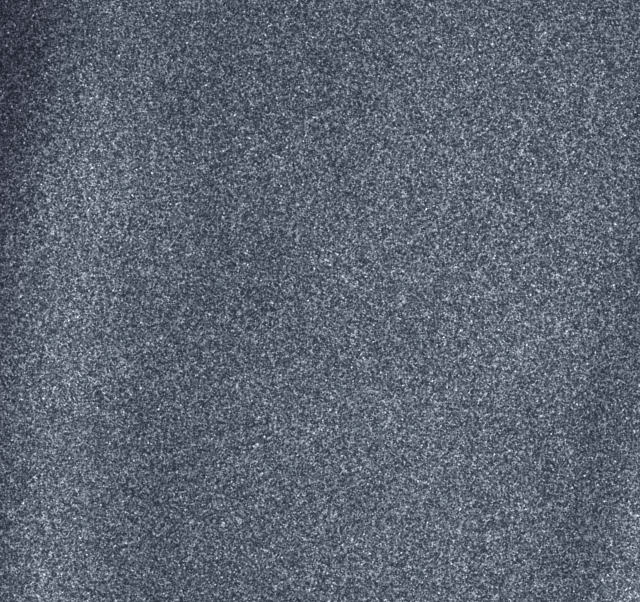
Give the GLSL for this texture, as a Shadertoy shader.

```glsl
// Blue-grey glitter fabric: fine bright and dark grains over soft folds.
// Rotated value noise makes the grain, jittered dots make the glints,
// and smooth bands along slanted lines shade the cloth.

float hash(vec2 p) {
    vec3 q = fract(vec3(p.xyx) * 0.1031);
    q += dot(q, q.yzx + 33.33);
    return fract((q.x + q.y) * q.z);
}

float noise(vec2 p) {
    vec2 cell = floor(p), f = fract(p);
    f = f * f * (3.0 - 2.0 * f);
    float low = mix(hash(cell), hash(cell + vec2(1, 0)), f.x);
    float high = mix(hash(cell + vec2(0, 1)), hash(cell + vec2(1, 1)), f.x);
    return mix(low, high, f.y);
}

vec2 rotate(vec2 p, float angle) {
    float c = cos(angle), s = sin(angle);
    return vec2(c * p.x - s * p.y, s * p.x + c * p.y);
}

float band(float d, float width) {
    return exp(-d * d / (width * width));
}

// Zero-centred grain from two close sizes of noise
float grain(vec2 p) {
    float fine = noise(rotate(p, 0.6) * 430.0 + 900.0) - 0.5;
    float medium = noise(rotate(p, 1.1) * 300.0 + 700.0) - 0.5;
    return 0.6 * fine + 0.45 * medium;
}

// Sparse round glints, one possible in each cell
float glints(vec2 p) {
    vec2 q = rotate(p, 0.4) * 190.0 + 500.0;
    vec2 cell = floor(q);
    vec2 centre = 0.38 + 0.24 * vec2(hash(cell + 17.0), hash(cell + 59.0));
    float dotShape = 1.0 - smoothstep(0.1, 0.55, length(fract(q) - centre));
    return dotShape * smoothstep(0.87, 1.0, hash(cell + 131.0));
}

// Brightness of the folded cloth; leftShadow returns the dark edge
float foldLight(vec2 uv, out float leftShadow) {
    float left = uv.x - 0.005 - 0.12 * uv.y * uv.y;
    float right = uv.x - 0.895 - 0.175 * uv.y;
    leftShadow = 1.0 - smoothstep(-0.08, 0.05, left);

    float light = 0.385 - 0.115 * leftShadow;
    light += 0.04 * band(left - 0.09, 0.06) * (1.0 - smoothstep(0.65, 1.05, uv.y));
    light -= 0.028 * band(uv.x - 0.22 - 0.2 * uv.y, 0.13);
    light += 0.024 * band(uv.x - 0.75, 0.22);
    light -= 0.045 * band(right, 0.05);
    light += 0.045 * smoothstep(0.02, 0.09, right);
    light -= 0.025 * smoothstep(0.7, 1.0, uv.y);
    return light;
}

void mainImage(out vec4 fragColor, in vec2 fragCoord) {
    vec2 uv = fragCoord / iResolution.xy;
    vec2 p = fragCoord / iResolution.y;

    // Cloth shading with faint blotches and upright streaks
    float leftShadow;
    float light = foldLight(uv, leftShadow);
    light += 0.025 * (noise(p * 7.0 + 20.0) - 0.5);
    light += 0.015 * (noise(p * vec2(60.0, 6.0) + 80.0) - 0.5);

    // Grain scales with the light, glints add on top
    float value = light * exp(1.52 * grain(p)) + 0.32 * glints(p);

    // Cool tint, strongest in the midtones and more violet in shadow
    float midtone = band(value - 0.43, 0.25);
    vec3 tint = vec3(-0.033, 0.0, 0.036 + 0.019 * midtone);
    tint += leftShadow * vec3(0.012, -0.006, 0.0);
    fragColor = vec4(clamp(value + tint, 0.0, 1.0), 1.0);
}
```
